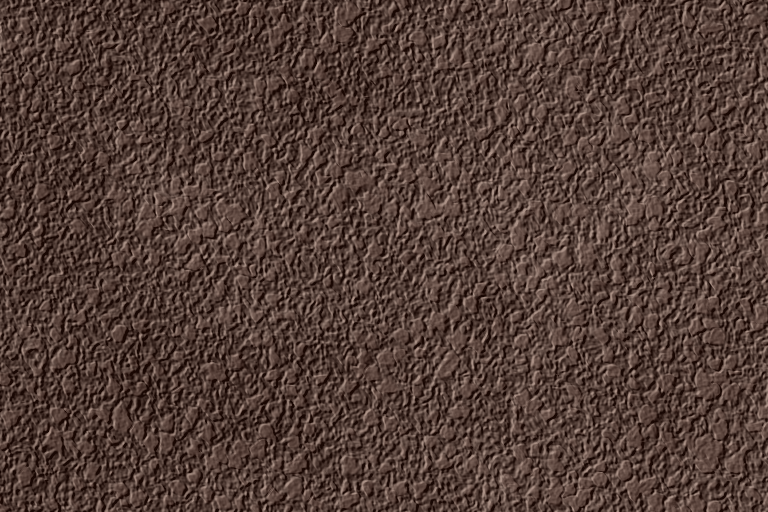
This texture is drawn by a WebGL 2 fragment shader. Its source:

```glsl
#version 300 es
precision highp float;
// Rough brown plaster: rounded flat crumbs over fine grit, lit from the upper left.

uniform vec2 u_resolution;
out vec4 fragColor;

vec2 hash2(vec2 cell) {
    vec2 k = vec2(dot(cell, vec2(127.1, 311.7)), dot(cell, vec2(269.5, 183.3)));
    return fract(sin(k) * 43758.5453) * 2.0 - 1.0;
}

// Gradient noise, roughly -0.6 to 0.6
float noise(vec2 p) {
    vec2 i = floor(p), f = fract(p);
    vec2 u = f * f * f * (f * (f * 6.0 - 15.0) + 10.0);
    float bottom = mix(dot(hash2(i), f),
                       dot(hash2(i + vec2(1, 0)), f - vec2(1, 0)), u.x);
    float top = mix(dot(hash2(i + vec2(0, 1)), f - vec2(0, 1)),
                    dot(hash2(i + vec2(1, 1)), f - vec2(1, 1)), u.x);
    return mix(bottom, top, u.y);
}

// Scattered flat pebbles of random radius, larger toward the lower right
float crumbs(vec2 p) {
    float growth = 0.06 * p.x - 0.05 * p.y + 0.22 * noise(p * 4.0 + 7.0);
    vec2 q = p * vec2(31.0, 28.0);
    q += 0.5 * vec2(noise(p * 55.0 + 13.0), noise(p * 55.0 + 29.0));
    vec2 cell = floor(q);
    float cover = 0.0;
    for (int y = -1; y <= 1; y++) {
        for (int x = -1; x <= 1; x++) {
            vec2 id = cell + vec2(x, y);
            vec2 center = id + 0.5 + 0.4 * hash2(id);
            float radius = 0.24 + growth + 0.24 * hash2(id + 57.0).x;
            float inside = radius - length(q - center);
            cover = max(cover, smoothstep(-0.08, 0.14, inside));
        }
    }
    return cover;
}

float height(vec2 p) {
    // Bend the domain so that no lattice shows
    p += 0.008 * vec2(noise(p * 23.0 + 3.0), noise(p * 23.0 + 41.0));
    float grit = noise(p * vec2(130.0, 112.0) + 11.0);
    float dust = noise(p * vec2(215.0, 190.0) + 31.0);
    float grains = smoothstep(-0.14, 0.2, noise(p * vec2(70.0, 56.0) + 5.0) + 0.25 * grit);
    float rough = 0.46 * grains + 0.5 * grit + 0.16 * dust;
    float flatTop = 0.6 + 0.15 * grains + 0.2 * grit + 0.1 * dust;
    return mix(rough, flatTop, crumbs(p));
}

void main() {
    vec2 p = gl_FragCoord.xy / u_resolution.y;

    // Slope toward the light
    vec2 reach = 0.0021 * normalize(vec2(-0.85, 0.53));
    float slope = height(p - reach) - height(p + reach);
    float relief = slope / sqrt(1.0 + 0.9 * slope * slope);

    // Hollows fall into shade, and the wall is uneven in tone
    float hollow = height(p) - 0.33;
    float tone = 0.43 + 1.3 * relief + 0.26 * hollow;
    tone += 0.14 * noise(p * 2.5) + 0.14 * noise(p * 9.0 + 17.0);
    tone += 0.06 * (p.x - 0.75);
    tone += 0.1 * noise(p * 170.0);

    vec3 shadow = vec3(0.14, 0.07, 0.05);
    vec3 highlight = vec3(0.58, 0.49, 0.45);
    vec3 color = mix(shadow, highlight, clamp(tone, -0.1, 1.2));
    color += vec3(0.006, -0.002, -0.003) * crumbs(p);
    fragColor = vec4(color, 1.0);
}
```
